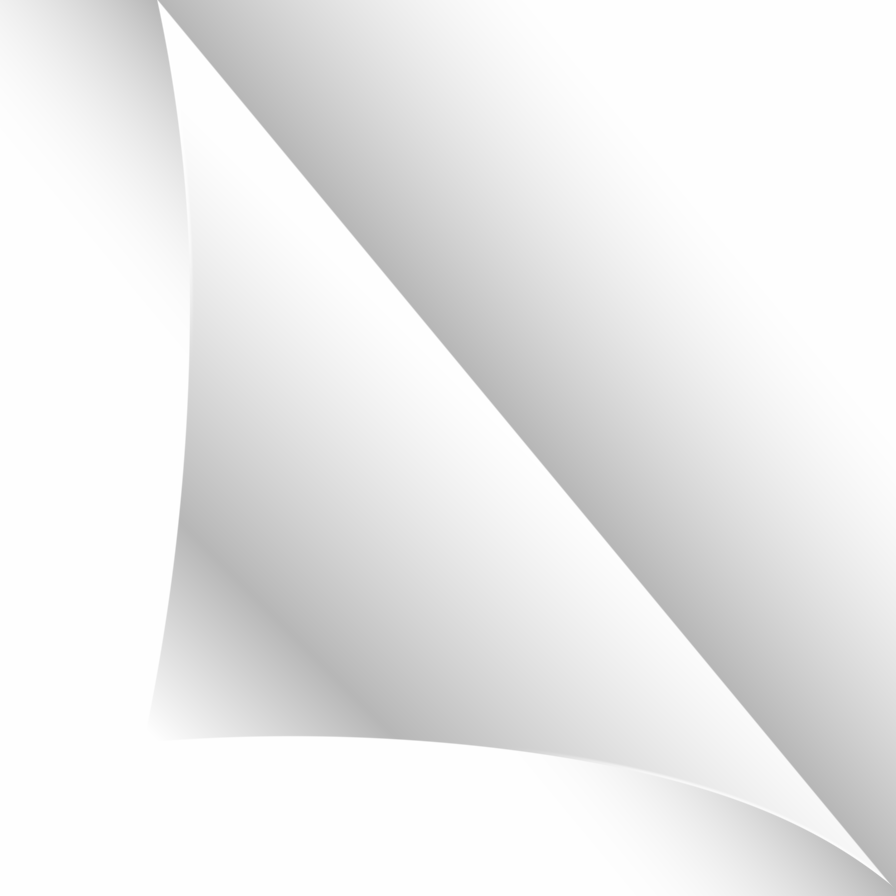
Write a WebGL 1 fragment shader that draws this background.

```glsl
precision highp float;
// White paper sheet with a curled lower-left corner and soft grey shadows.

uniform vec2 u_resolution;

// Grey that starts dark at t = 0 and reaches white at t = 1.
float shade(float t, float falloff) {
  return 0.995 - 0.28 * pow(clamp(1.0 - t, 0.0, 1.0), falloff);
}

// Approximate depth inside the two curved edges of the flap.
float flapDepth(vec2 p) {
  float h = p.y - 0.661;
  float leftEdge = 0.212 - h * h * (h > 0.0 ? 0.318 : 0.215);
  float w = p.x - 0.3255;
  float w2 = w * w;
  float lowerEdge = 0.1784 - w2 * (0.2534 + 0.588 * w2 * w2);
  return min(p.x - leftEdge, p.y - lowerEdge);
}

// Paper of the flap: bright at the fold, dark band, bright tip.
float flapShade(vec2 p) {
  float s = (p.x + p.y - 1.0) * 0.7071;
  float towardFold = shade((s + 0.27) / 0.33, 1.3);
  float towardTip = shade((-0.27 - s) / 0.19, 1.0);
  return s > -0.27 ? towardFold : towardTip;
}

void main() {
  vec2 p = gl_FragCoord.xy / u_resolution;
  float aa = 1.0 / min(u_resolution.x, u_resolution.y);

  // Signed distance to the fold, positive at the upper right
  float fold = dot(p - vec2(0.176, 1.0), vec2(0.770, 0.638));
  float depth = flapDepth(p);

  // Shadow of the curl on the sheet below
  float underSheet = shade(-fold / 0.24, 2.0);

  // Flap with a thin bright rim on its curved edges
  float rim = (1.0 - smoothstep(0.001, 0.005, abs(depth)))
            * (1.0 - smoothstep(0.12, 0.24, -fold));
  float flap = mix(flapShade(p), 1.0, 0.7 * rim);
  float grey = mix(underSheet, flap, smoothstep(-aa, aa, depth));

  // Shadow beyond the fold
  float beyond = shade(fold / 0.32, 1.5);
  grey = mix(grey, beyond, smoothstep(-aa, aa, fold));

  gl_FragColor = vec4(vec3(grey), 1.0);
}
```
